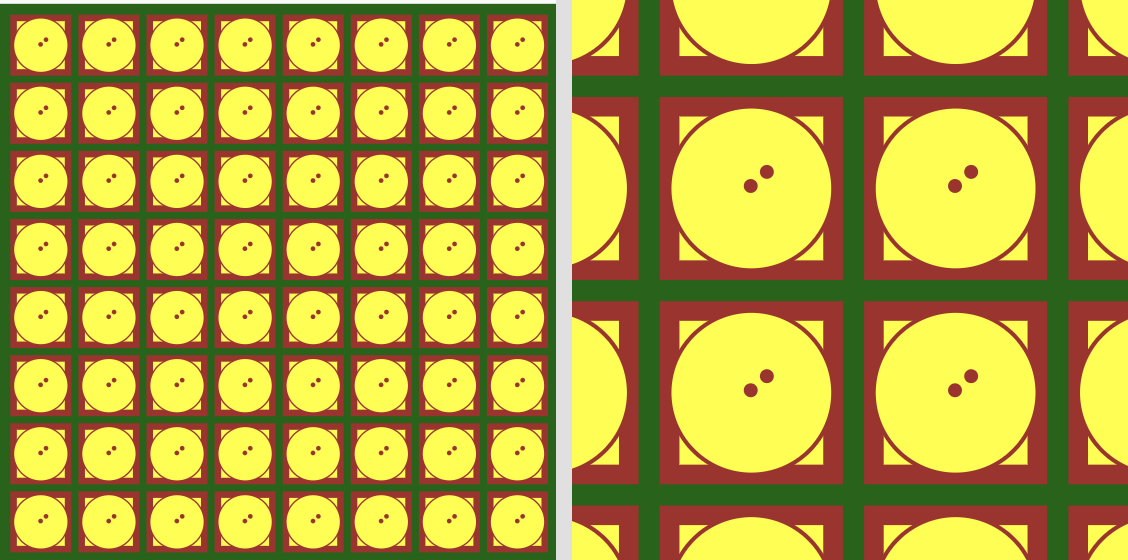
Left, the full canvas; right, a detail of the centre.
Reproduce this pattern procedurally as a Shadertoy shader.

```glsl
// An 8 by 8 grid of red framed tiles on green, each with a yellow disc and two small dots.

float squareDistance(vec2 p, float halfSide) {
    vec2 d = abs(p) - halfSide;
    return max(d.x, d.y);
}

float circleDistance(vec2 p, vec2 centre, float radius) {
    return length(p - centre) - radius;
}

// Coverage of a shape, softened across one pixel
float cover(float dist, float pixel) {
    return clamp(0.5 - dist / pixel, 0.0, 1.0);
}

void mainImage(out vec4 fragColor, in vec2 fragCoord) {
    const vec3 green = vec3(0.16, 0.385, 0.10);
    const vec3 red = vec3(0.60, 0.205, 0.185);
    const vec3 yellow = vec3(1.0, 0.995, 0.33);

    // Tile coordinates: one unit per repeat, zero at the first tile centre
    const float pitch = 0.1216;
    vec2 uv = fragCoord / iResolution.y;
    vec2 grid = (uv - vec2(0.0729, 0.0681)) / pitch;
    vec2 p = grid - clamp(round(grid), 0.0, 7.0);
    float pixel = 1.0 / (iResolution.y * pitch);

    // Frame with a yellow panel
    vec3 color = mix(green, red, cover(squareDistance(p, 0.448), pixel));
    color = mix(color, yellow, cover(squareDistance(p, 0.352), pixel));

    // Outlined disc
    color = mix(color, red, cover(circleDistance(p, vec2(0.0), 0.411), pixel));
    color = mix(color, yellow, cover(circleDistance(p, vec2(0.0), 0.391), pixel));

    // Two dots, one near the centre and one to its upper right
    float dots = min(circleDistance(p, vec2(-0.003, 0.012), 0.034),
                     circleDistance(p, vec2(0.076, 0.081), 0.034));
    color = mix(color, red, cover(dots, pixel));

    // Pale strip along the top edge
    color = mix(color, vec3(0.98), cover(0.9932 - uv.y, 1.0 / iResolution.y));

    fragColor = vec4(color, 1.0);
}
```
